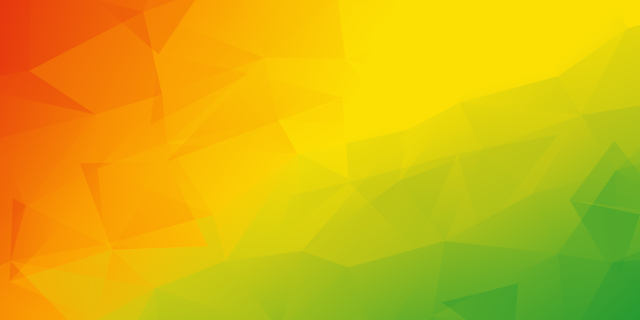
This background is drawn by a Shadertoy shader. Its source:

```glsl
#define JITTER 0.56
#define FLATNESS 0.32
#define SHIFT_RANGE 0.065
#define TILT 0.20
#define WARM_SLOPE 0.55
#define COOL_SLOPE 0.45

const vec3 RED = vec3(0.90, 0.20, 0.06);
const vec3 VERMILION = vec3(0.94, 0.40, 0.03);
const vec3 ORANGE = vec3(0.98, 0.61, 0.01);
const vec3 AMBER = vec3(0.98, 0.75, 0.01);
const vec3 YELLOW = vec3(0.99, 0.88, 0.01);
const vec3 LIME = vec3(0.76, 0.78, 0.08);
const vec3 GREEN = vec3(0.39, 0.68, 0.16);
const vec3 DEEP_GREEN = vec3(0.10, 0.59, 0.20);

// Columns: long axis of the mesh, rising to the right, and its short axis
const mat2 GRAIN = mat2(0.275, 0.110, -0.075, 0.190);

float hash(vec2 p) {
    vec3 q = fract(vec3(p.xyx) * 0.1031);
    q += dot(q, q.yzx + 33.33);
    return fract((q.x + q.y) * q.z);
}

float ramp(float lo, float hi, float x) {
    return clamp((x - lo) / (hi - lo), 0.0, 1.0);
}

// Signed distance from the line a-b, positive on its left
float side(vec2 p, vec2 a, vec2 b) {
    vec2 e = normalize(b - a);
    return e.x * (p.y - a.y) - e.y * (p.x - a.x);
}

// Antialiased triangle, for either winding
float coverage(vec2 p, vec2 a, vec2 b, vec2 c) {
    float winding = sign(side(c, a, b));
    float d = min(side(p, a, b) * winding,
              min(side(p, b, c) * winding, side(p, c, a) * winding));
    float pixel = 0.7 / iResolution.y;
    return smoothstep(-pixel, pixel, d);
}

// Facet whose shift is strongest on edge a-b and fades towards c
float facet(vec2 p, vec2 a, vec2 b, vec2 c, float shift) {
    float fade = 1.0 - ramp(0.0, 1.0, side(p, a, b) / side(c, a, b));
    return shift * fade * coverage(p, a, b, c);
}

vec2 meshVertex(vec2 id) {
    vec2 offset = vec2(hash(id + 17.0), hash(id + 71.0)) - 0.5;
    return GRAIN * (id + 0.5 + offset * JITTER);
}

// Weighted sample point (xy), gradient shift (z) and weight (w)
vec4 meshTriangle(vec2 p, vec2 a, vec2 b, vec2 c, float seed) {
    vec2 centre = (a + b + c) / 3.0;
    float tilt = dot(p - centre, vec2(cos(seed * 40.0), sin(seed * 40.0)));
    float shift = (seed - 0.5) * SHIFT_RANGE + tilt * TILT;
    return vec4(mix(p, centre, FLATNESS), shift, 1.0) * coverage(p, a, b, c);
}

// Jittered slanted grid, each cell split along a random diagonal
vec3 mesh(vec2 p) {
    vec4 total = vec4(p, 0.0, 1.0) * 0.0001;
    vec2 home = floor(inverse(GRAIN) * p);
    for (int j = -2; j <= 1; j++) {
        for (int i = -2; i <= 1; i++) {
            vec2 id = home + vec2(i, j);
            vec2 a = meshVertex(id);
            vec2 b = meshVertex(id + vec2(1, 0));
            vec2 c = meshVertex(id + vec2(1, 1));
            vec2 d = meshVertex(id + vec2(0, 1));
            bool rising = hash(id + 29.0) < 0.5;
            total += meshTriangle(p, a, b, rising ? c : d, hash(id + 5.0));
            total += meshTriangle(p, rising ? a : b, c, d, hash(id + 43.0));
        }
    }
    return total.xyz / total.w;
}

// Large accent facets over the fine mesh: warm ones, then green ones
float accents(vec2 p) {
    float s = facet(p, vec2(0.35, 0.22), vec2(0.65, 0.23), vec2(0.52, 0.495), -0.15);
    s += facet(p, vec2(0.25, 0.49), vec2(0.35, 0.22), vec2(0.52, 0.495), -0.10);
    s += facet(p, vec2(0.04, 0.38), vec2(0.03, 0.12), vec2(0.195, 0.30), -0.10);
    s += facet(p, vec2(0.03, 0.12), vec2(0.35, 0.22), vec2(0.30, 0.00), 0.08);
    s += facet(p, vec2(0.495, 0.83), vec2(0.61, 1.0), vec2(0.30, 1.0), -0.12);
    s += facet(p, vec2(0.52, 0.495), vec2(1.07, 0.695), vec2(0.78, 0.77), -0.10);
    s += facet(p, vec2(0.47, 0.61), vec2(0.78, 0.77), vec2(0.495, 0.83), -0.07);
    s += facet(p, vec2(1.07, 0.695), vec2(1.09, 0.44), vec2(0.82, 0.58), -0.07);
    s += facet(p, vec2(0.91, 0.39), vec2(1.09, 0.43), vec2(0.86, 0.245), 0.05);
    s += facet(p, vec2(1.09, 0.43), vec2(1.43, 0.52), vec2(1.30, 0.22), 0.06);
    s += facet(p, vec2(1.43, 0.52), vec2(1.745, 0.58), vec2(1.50, 0.26), 0.05);
    s += facet(p, vec2(1.92, 0.56), vec2(1.78, 0.375), vec2(2.1, 0.33), 0.09);
    s += facet(p, vec2(1.78, 0.375), vec2(2.0, 0.33), vec2(1.93, 0.12), 0.12);
    s += facet(p, vec2(1.38, 0.055), vec2(1.62, 0.115), vec2(1.6, -0.1), 0.12);
    return s;
}

// Warm and cool ramps fan out across the canvas
vec3 palette(vec2 p, float shift) {
    float drop = 1.0 - p.y;
    float warm = p.x + WARM_SLOPE * drop + shift;
    float cool = COOL_SLOPE * p.x + drop + shift;
    vec3 col = mix(RED, VERMILION, ramp(0.03, 0.33, warm));
    col = mix(col, ORANGE, ramp(0.33, 0.63, warm));
    col = mix(col, AMBER, ramp(0.63, 0.91, warm));
    col = mix(col, YELLOW, ramp(0.91, 1.27, warm));
    col = mix(col, LIME, ramp(0.92, 1.24, cool) * smoothstep(0.6, 1.05, warm));
    col = mix(col, GREEN, ramp(1.24, 1.60, cool));
    return mix(col, DEEP_GREEN, ramp(1.60, 1.96, cool));
}

void mainImage(out vec4 fragColor, in vec2 fragCoord) {
    vec2 p = fragCoord / iResolution.xy * vec2(2.0, 1.0);
    vec3 m = mesh(p);
    fragColor = vec4(palette(m.xy, m.z + accents(p)), 1.0);
}
```
